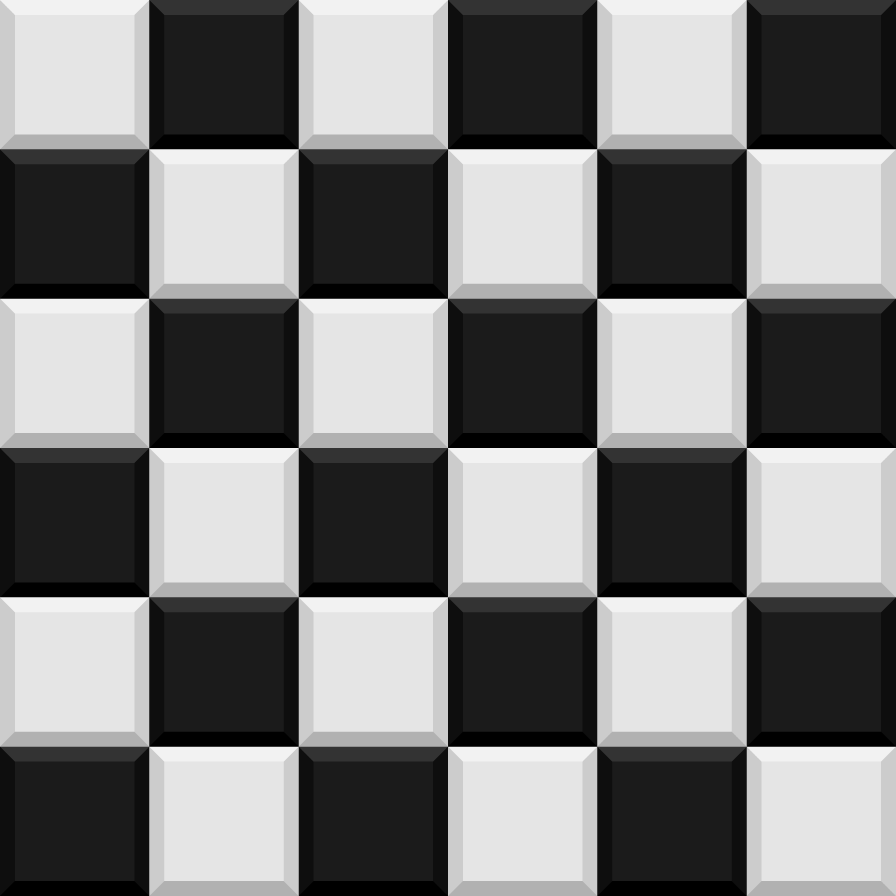
Give the GLSL for this pattern, as a WebGL 1 fragment shader.

```glsl
precision highp float;

uniform vec2 u_resolution;

#define TILES 6.0          // tiles across and down
#define BEVEL 0.1          // bevel width as a share of a tile
#define SAMPLES 4          // antialiasing samples per axis
// Shades: x = top bevel, y = face, z = side bevels, w = bottom bevel
#define LIGHT_SHADES vec4(0.948, 0.898, 0.800, 0.694)
#define DARK_SHADES vec4(0.200, 0.105, 0.055, 0.000)

// Grey level of the checkered, bevelled tiling at a point in tile units
float tileShade(vec2 p) {
  vec2 cell = floor(p);
  vec2 local = p - cell;
  vec4 shades = mix(DARK_SHADES, LIGHT_SHADES, mod(cell.x + cell.y, 2.0));

  // Distance to the nearest side, and to the nearest top or bottom edge
  vec2 edge = min(local, 1.0 - local);
  if (min(edge.x, edge.y) > BEVEL) return shades.y;

  // Mitred corners: the closest edge owns the point
  if (edge.x < edge.y) return shades.z;
  return local.y > 0.5 ? shades.x : shades.w;
}

void main() {
  float tilesPerPixel = TILES / min(u_resolution.x, u_resolution.y);
  vec2 pixelCorner = gl_FragCoord.xy - 0.5;

  // Average a regular grid of samples over the pixel
  float sum = 0.0;
  for (int j = 0; j < SAMPLES; j++) {
    for (int i = 0; i < SAMPLES; i++) {
      vec2 offset = (vec2(float(i), float(j)) + 0.5) / float(SAMPLES);
      sum += tileShade((pixelCorner + offset) * tilesPerPixel);
    }
  }
  float grey = sum / float(SAMPLES * SAMPLES);

  gl_FragColor = vec4(vec3(grey), 1.0);
}
```
